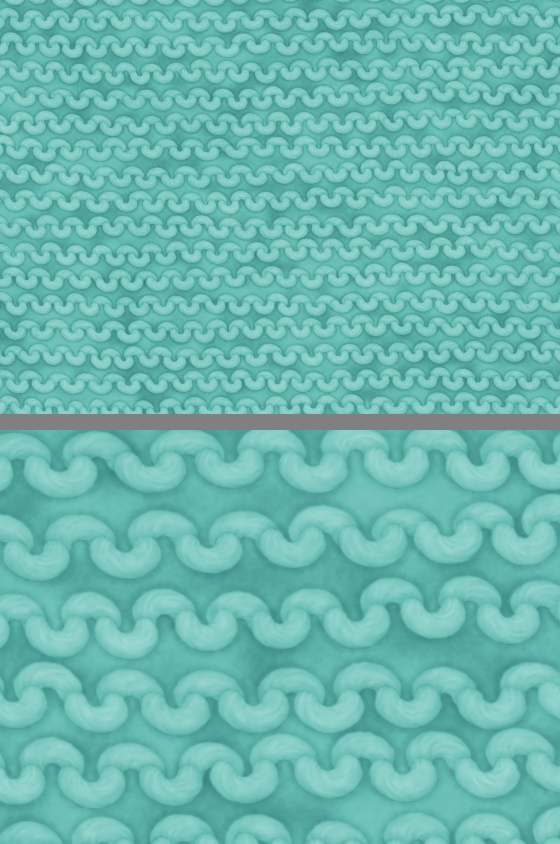
Top: the whole. Bottom: its middle third, enlarged.
A Shadertoy shader for this texture:

```glsl
// Garter-stitch knitting in soft teal wool: 16 rows of interlocking loops.
// Each row chains upright and inverted half-ring strands, painted in order
// with rounded shading, contact shadows, twisted fibres and hand-made jitter.

const float ROWS = 16.0;
const float ROW_OFFSET = 0.23;
const float LOOP_RADIUS = 0.255;
const float YARN_WIDTH = 0.2;

const vec3 DEEP_TEAL = vec3(0.14, 0.43, 0.41);
const vec3 MID_TEAL = vec3(0.39, 0.73, 0.695);
const vec3 PALE_TEAL = vec3(0.65, 0.87, 0.845);

float hash(vec2 p) {
    vec3 q = fract(vec3(p.xyx) * 0.1031);
    q += dot(q, q.yzx + 33.33);
    return fract((q.x + q.y) * q.z);
}

float noise(vec2 p) {
    vec2 i = floor(p), f = fract(p);
    f = f * f * (3.0 - 2.0 * f);
    float low = mix(hash(i), hash(i + vec2(1, 0)), f.x);
    float high = mix(hash(i + vec2(0, 1)), hash(i + vec2(1, 1)), f.x);
    return mix(low, high, f.y);
}

// Distance to a half ring that opens downward, with rounded ends
float halfRing(vec2 q, float radius) {
    return q.y > 0.0 ? abs(length(q) - radius)
                     : length(vec2(abs(q.x) - radius, q.y));
}

// Paints one yarn loop over the tone below; facing is 1 for arch, -1 for cup
float paintLoop(float tone, vec2 p, float facing, vec2 id, float soft) {
    vec2 jitter = vec2(hash(id), hash(id + 17.3)) - 0.5;
    vec2 q = p - 0.11 * jitter;
    q.x += 0.12 * q.y;                        // slight lean of the stitch
    q.y *= 1.08 * facing;

    float radius = LOOP_RADIUS + 0.04 * (hash(id + 41.7) - 0.5);
    float width = YARN_WIDTH * mix(0.72, 1.0, smoothstep(-0.1, 0.2, q.y));
    width *= 0.95 + 0.1 * hash(id + 63.1);
    float d = halfRing(q, radius);
    float edge = d - width + 0.025 * (noise(p * 14.0 + id * 7.0) - 0.5);

    // Rounded yarn, lit from above
    float across = clamp((length(q) - radius) / width, -1.0, 1.0);
    float dome = sqrt(max(0.0, 1.0 - d * d / (width * width)));
    float upward = across * q.y / max(length(q), 0.05) * facing;

    // Fibres spiral around the strand
    float along = atan(q.x, q.y);
    float fibres = noise(vec2(along * 1.5 + across, across * 4.5 - along * 3.0) + id * 9.0);

    float yarn = 0.36 + 0.40 * dome + 0.10 * upward;
    yarn += 0.15 * (fibres - 0.5) + 0.06 * (hash(id + 5.9) - 0.5);
    yarn += facing < 0.0 ? 0.03 : 0.0;

    float shadow = 1.0 - 0.24 * smoothstep(0.13, 0.0, edge);
    return mix(tone * shadow, yarn, smoothstep(soft, -soft, edge));
}

// Paints the stitches of one row that are near p
float paintRow(float tone, vec2 p, float row, float soft) {
    float drift = 0.9 * noise(vec2(p.x * 0.16, row * 3.7));
    float x = p.x + hash(vec2(row, 8.0)) + drift;
    float y = p.y - row - 0.5 + 0.16 * (noise(vec2(p.x * 0.4, row * 5.3)) - 0.5);
    float column = floor(x);

    // Arches lie behind, cups bridge them in front
    for (int layer = 0; layer < 2; layer++) {
        float facing = layer == 0 ? 1.0 : -1.0;
        for (int i = -1; i <= 1; i++) {
            float stitch = column + float(i);
            float center = stitch + 0.5 + 0.5 * float(layer);
            vec2 id = vec2(stitch + 40.0 * float(layer), row) + 11.0;
            tone = paintLoop(tone, vec2(x - center, y), facing, id, soft);
        }
    }
    return tone;
}

vec3 woolColor(float tone) {
    vec3 dark = mix(DEEP_TEAL, MID_TEAL, clamp(tone * 2.0, 0.0, 1.0));
    return mix(dark, PALE_TEAL, clamp(tone * 2.0 - 1.0, 0.0, 1.0));
}

void mainImage(out vec4 fragColor, in vec2 fragCoord) {
    vec2 p = fragCoord / iResolution.y * ROWS;
    float soft = max(0.03, ROWS / iResolution.y);
    p.y += ROW_OFFSET + 0.1 * sin(p.x * 0.27);

    // Recessed yarn between the ridges
    float tone = 0.30 + 0.32 * noise(p * vec2(1.6, 2.2) + 30.0);

    float nearestRow = floor(p.y);
    for (int j = 1; j >= -1; j--)
        tone = paintRow(tone, p, nearestRow + float(j), soft);

    // Broad unevenness and fine fuzz
    tone += 0.08 * (noise(p * 0.35 + 4.0) - 0.5);
    tone += 0.05 * (noise(p * 12.0) - 0.5) + 0.04 * (noise(p * 25.0) - 0.5);

    fragColor = vec4(woolColor(tone), 1.0);
}
```
